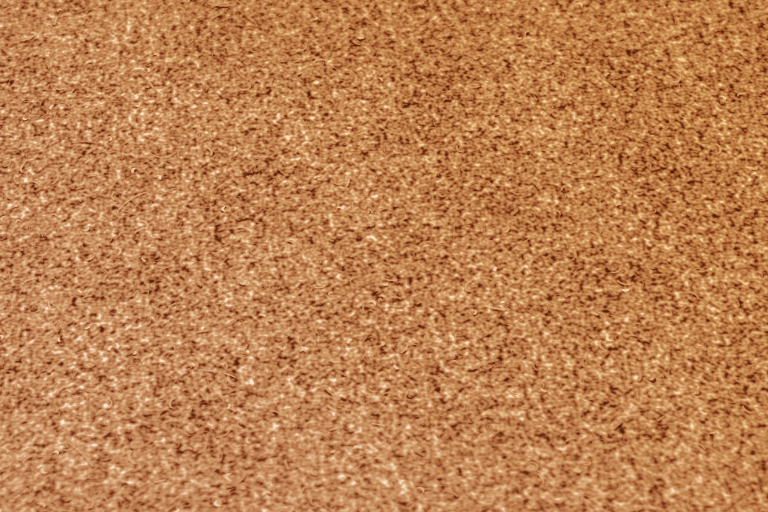
Reproduce this texture procedurally as a Shadertoy shader.

```glsl
// Draws a sunlit bed of orange-brown sawdust with scattered wood chips and slivers.

const float PI = 3.14159;

// Colour ramp from shaded crevices to bright fresh wood, indexed by tone.
const int RAMP_STEPS = 8;
const vec3 WOOD[RAMP_STEPS] = vec3[RAMP_STEPS](
    vec3(0.31, 0.13, 0.07), vec3(0.48, 0.21, 0.09), vec3(0.62, 0.35, 0.19), vec3(0.71, 0.45, 0.27),
    vec3(0.77, 0.53, 0.33), vec3(0.82, 0.61, 0.41), vec3(0.90, 0.73, 0.55), vec3(0.98, 0.89, 0.77));
const float TONE[RAMP_STEPS] = float[RAMP_STEPS](-3.3, -2.2, -1.4, -0.66, 0.09, 0.93, 1.95, 3.0);

vec3 hash3(vec2 p) {
    vec3 q = fract(p.xyx * vec3(0.1031, 0.1030, 0.0973));
    q += dot(q, q.yxz + 33.33);
    return fract((q.xxy + q.yzz) * q.zyx);
}

mat2 rotation(float angle) {
    float c = cos(angle), s = sin(angle);
    return mat2(c, -s, s, c);
}

float cornerSlope(vec2 corner, vec2 offset) {
    float angle = 2.0 * PI * hash3(corner).x;
    return dot(vec2(cos(angle), sin(angle)), offset);
}

// Gradient noise scaled to roughly unit deviation.
float gradientNoise(vec2 p) {
    vec2 i = floor(p), f = fract(p);
    vec2 u = f * f * f * (f * (f * 6.0 - 15.0) + 10.0);
    vec2 e = vec2(1.0, 0.0);
    float low = mix(cornerSlope(i, f), cornerSlope(i + e, f - e), u.x);
    float high = mix(cornerSlope(i + e.yx, f - e.yx), cornerSlope(i + e.xx, f - e.xx), u.x);
    return 5.0 * mix(low, high, u.y);
}

// Distance to a slightly curled strip; size is half length and half width.
float stripDistance(vec2 p, float angle, vec2 size, float curl) {
    p = rotation(angle) * p;
    p.y += curl * (p.x * p.x / size.x - 0.3 * size.x);
    return length(vec2(max(abs(p.x) - size.x, 0.0), p.y)) - size.y;
}

// One jittered layer of chips: x = coverage, y = random tone, z = cast shadow.
vec3 chipLayer(vec2 p, float cells, vec2 size, float density, float spread, float seed, float soft) {
    vec3 layer = vec3(0.0);
    vec2 cell = floor(p * cells);
    for (int j = -1; j <= 1; j++)
    for (int i = -1; i <= 1; i++) {
        vec2 id = cell + vec2(i, j);
        vec3 place = hash3(id + seed);
        vec3 form = hash3(id + seed + 71.7);
        if (place.z > density) continue;
        vec2 offset = p - (id + place.xy) / cells;
        float angle = (form.x - 0.5) * spread;
        vec2 chip = size * vec2(0.5 + 0.6 * form.y, 0.7 + 0.6 * form.z);
        float curl = (fract(form.y * 7.3) - 0.5) * 0.9;
        float cover = smoothstep(soft, -soft, stripDistance(offset, angle, chip, curl));
        vec2 below = offset + vec2(-0.001, 0.004);
        float shade = smoothstep(0.003, -0.001, stripDistance(below, angle, chip, curl));
        layer.xy = mix(layer.xy, vec2(1.0, fract(form.z * 13.1)), cover);
        layer.z = max(layer.z, shade);
    }
    return layer;
}

float addChips(float tone, vec3 layer, vec2 toneRange, float opacity, float shadow) {
    tone -= shadow * layer.z * (1.0 - layer.x);
    return mix(tone, mix(toneRange.x, toneRange.y, layer.y), opacity * layer.x);
}

// Crumbly dust: several sizes of grain over broad soft mounds.
float dustTone(vec2 p, float focus) {
    vec2 q = rotation(0.3) * p;
    float tone = 0.60 * focus * gradientNoise(p * 128.0);
    tone += 0.62 * gradientNoise(q * 76.0 + 19.0);
    tone += 0.36 * gradientNoise(p * 38.0 + 43.0);
    tone += 0.17 * gradientNoise(q * 14.0 + 7.0);
    return tone + 0.14 * gradientNoise(p * 4.5 + 3.0);
}

vec3 woodColor(float tone) {
    vec3 color = WOOD[0];
    for (int i = 1; i < RAMP_STEPS; i++)
        color = mix(color, WOOD[i], clamp((tone - TONE[i - 1]) / (TONE[i] - TONE[i - 1]), 0.0, 1.0));
    return color;
}

void mainImage(out vec4 fragColor, in vec2 fragCoord) {
    vec2 uv = fragCoord / iResolution.y;
    float across = fragCoord.x / iResolution.x;

    // Ground seen at a slant: grains shrink with distance and flatten.
    vec2 ground = vec2((uv.x - 0.75) * (0.85 + 0.3 * uv.y), 1.35 * uv.y * (0.85 + 0.15 * uv.y));
    float blur = smoothstep(0.3, 0.0, uv.y) + smoothstep(0.8, 1.0, uv.y);
    float soft = 0.002 * (1.0 + 0.6 * blur);

    // The far right is finer, darker and more orange.
    float orange = smoothstep(0.1, 1.0, 0.6 * across + 0.45 * uv.y);
    float chips = mix(1.4, 0.45, orange);

    float tone = dustTone(ground, 1.0 - 0.35 * blur) + 0.15 - 0.3 * orange;
    tone = addChips(tone, chipLayer(ground, 58.0, vec2(0.0075, 0.0017), 0.6 * chips, PI, 5.0, soft), vec2(-1.1, 1.5), 0.65, 0.35);
    tone = addChips(tone, chipLayer(ground, 24.0, vec2(0.011, 0.0023), 0.24 * chips, PI, 131.0, soft), vec2(0.1, 2.1), 0.8, 0.8);
    tone = addChips(tone, chipLayer(ground, 9.0, vec2(0.034, 0.0026), 0.13 * chips, 1.9, 257.0, soft), vec2(-0.3, 1.9), 0.75, 1.1);
    tone = addChips(tone, chipLayer(ground, 23.0, vec2(0.0045, 0.0028), 0.09 * chips, PI, 389.0, soft), vec2(1.7, 3.0), 0.9, 0.8);
    tone = addChips(tone, chipLayer(ground, 15.0, vec2(0.0045, 0.0026), 0.1, PI, 523.0, soft), vec2(-3.2, -1.8), 0.8, 0.0);

    vec3 tint = mix(vec3(1.01, 1.03, 1.10), vec3(0.99, 0.96, 0.84), orange);
    fragColor = vec4(woodColor(tone) * tint, 1.0);
}
```
